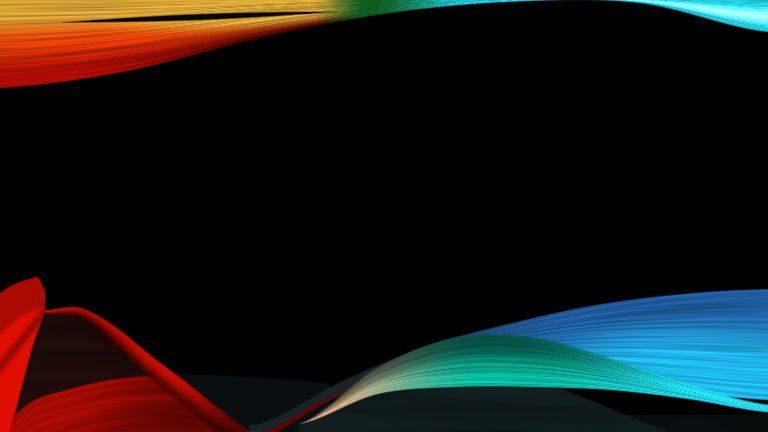
This background is drawn by a Shadertoy shader. Its source:

```glsl
// Glossy silk ribbons, red through gold to cyan, sweeping along the top and bottom of a black field.

const vec3 RED = vec3(0.78, 0.05, 0.0);
const vec3 DEEP_RED = vec3(0.38, 0.02, 0.01);
const vec3 ORANGE = vec3(0.88, 0.27, 0.02);
const vec3 GOLD = vec3(0.84, 0.64, 0.21);
const vec3 GREEN = vec3(0.05, 0.36, 0.12);
const vec3 TEAL = vec3(0.02, 0.64, 0.54);
const vec3 CYAN = vec3(0.12, 0.78, 0.85);
const vec3 BLUE = vec3(0.12, 0.36, 0.62);
const vec3 SKY = vec3(0.12, 0.72, 0.92);
const vec3 PEACH = vec3(0.82, 0.65, 0.50);
const vec3 SLATE = vec3(0.05, 0.085, 0.09);

vec2 gradientAt(vec2 cell) {
    float angle = 6.2832 * fract(sin(dot(cell, vec2(127.1, 311.7))) * 43758.5);
    return vec2(cos(angle), sin(angle));
}

float gradientNoise(vec2 p) {
    vec2 i = floor(p), f = fract(p), u = f * f * (3.0 - 2.0 * f);
    vec2 e = vec2(1.0, 0.0);
    float low = mix(dot(gradientAt(i), f), dot(gradientAt(i + e.xy), f - e.xy), u.x);
    float high = mix(dot(gradientAt(i + e.yx), f - e.yx), dot(gradientAt(i + e.xx), f - e.xx), u.x);
    return mix(low, high, u.y);
}

// Fine threads running along a ribbon; "across" is the position over its width.
float threads(float along, float across, float count) {
    return 1.0 + 0.3 * gradientNoise(vec2(along * 4.0, across * count))
               + 0.2 * gradientNoise(vec2(along * 7.0, across * count * 2.3));
}

// Catmull-Rom curve through seven evenly spaced heights from start to end.
float curve(float x, float start, float end, float k[7]) {
    float t = clamp((x - start) / (end - start), 0.0, 1.0) * 6.0;
    int i = min(int(t), 5);
    float f = t - float(i);
    float a = k[max(i - 1, 0)], b = k[i], c = k[i + 1], d = k[min(i + 2, 6)];
    return b + 0.5 * f * (c - a + f * (2.0 * a - 5.0 * b + 4.0 * c - d + f * (3.0 * (b - c) + d - a)));
}

// Antialiased coverage of the side where d is positive.
float inside(float d) {
    float w = max(fwidth(d), 0.0001);
    return smoothstep(-w, w, d);
}

float between(float y, float low, float high) {
    return inside(y - low) * inside(high - y);
}

vec3 topRibbon(vec3 col, float x, float y) {
    float low = curve(x, 0.0, 1.0, float[7](0.796, 0.836, 0.910, 0.968, 0.996, 0.993, 0.926));
    float h = clamp((y - low) / (1.005 - low), 0.0, 1.0);
    float shift = 0.45 * smoothstep(0.1, 0.42, x);
    vec3 warm = mix(RED * 0.85, ORANGE, smoothstep(0.1, 0.58, h + shift * 0.4));
    warm = mix(warm, GOLD, smoothstep(0.5, 0.82, h + shift));
    warm *= mix(1.0, smoothstep(-0.25, 0.45, h), smoothstep(0.08, 0.4, x));
    vec3 cool = mix(GREEN, CYAN, smoothstep(0.48, 0.62, x));
    cool += 0.55 * exp(-pow((h - 0.45) * 5.0, 2.0)) * smoothstep(0.65, 0.95, x);
    vec3 silk = mix(warm, cool, smoothstep(0.40, 0.48, x)) * threads(x, h, 32.0);
    // Narrow dark gap between the two folds.
    float s = clamp((x - 0.08) / 0.36, 0.0, 1.0);
    float gap = 0.007 * sin(3.1416 * s) - abs(y - mix(0.948, 0.973, s));
    silk *= 1.0 - 0.95 * inside(gap) * step(0.001, s) * step(s, 0.999);
    return mix(col, silk, inside(y - low));
}

vec3 redFolds(vec3 col, float x, float y) {
    float arch = curve(x, 0.0586, 0.333, float[7](0.282, 0.287, 0.243, 0.178, 0.116, 0.051, -0.005));
    float inner = curve(x, 0.0586, 0.333, float[7](0.270, 0.255, 0.185, 0.115, 0.050, -0.020, -0.060));
    float side = curve(y, 0.0, 0.285, float[7](0.012, 0.020, 0.027, 0.034, 0.041, 0.050, 0.059));
    float under = inside(arch - y) * inside(0.335 - x);
    // Smoky veil beneath the arch, then the lower red sheet.
    col = mix(col, vec3(0.11, 0.045, 0.035) * threads(x, y, 25.0), under);
    float sheet = curve(x, 0.0, 0.26, float[7](0.016, 0.072, 0.097, 0.116, 0.127, 0.130, 0.125));
    vec3 sheetColor = mix(RED * 0.8, DEEP_RED, smoothstep(0.07, 0.27, x)) * threads(x, sheet - y, 50.0);
    col = mix(col, sheetColor, under * inside(sheet - y));
    // Glossy band following the arch.
    float v = clamp((y - inner) / (arch - inner), 0.0, 1.0);
    float shadow = exp(-pow((x - 0.125) * 22.0, 2.0));
    vec3 band = mix(DEEP_RED * 0.6, RED, smoothstep(0.1, 0.85, v)) * (1.0 - 0.6 * shadow * (1.0 - v * v));
    band *= 1.0 - 0.6 * smoothstep(0.22, 0.32, x);
    col = mix(col, band, under * smoothstep(0.0, 0.4, v));
    // Petal and its stem at the left border.
    float petal = curve(x, 0.0, 0.06, float[7](0.322, 0.334, 0.343, 0.350, 0.355, 0.357, 0.325));
    float crease = 0.225 + 1.9 * x - 14.0 * x * x;
    vec3 petalColor = mix(RED * 0.85, RED * 1.12, smoothstep(0.01, -0.01, y - crease));
    petalColor *= 1.0 - 0.35 * exp(-pow((y - 0.15 - 2.2 * x) * 60.0, 2.0));
    return mix(col, petalColor, inside(petal - y) * inside(side - x));
}

vec3 bottomRibbons(vec3 col, float x, float y) {
    float tealTop = curve(x, 0.39, 1.0, float[7](0.019, 0.148, 0.218, 0.218, 0.169, 0.109, 0.063));
    float tealLow = curve(x, 0.39, 1.0, float[7](0.019, 0.088, 0.104, 0.104, 0.097, 0.076, 0.046));
    // Faint veils under the teal ribbon, with a black wedge.
    float left = inside(0.736 + (0.097 - y) * 1.38 - x);
    vec3 veil = mix(SLATE * 0.6 * inside(0.04 - y), SLATE * 1.2, left) * threads(x, y, 20.0);
    col = mix(col, veil, inside(tealLow - y) * inside(x - 0.39));
    // Wide blue sheet, fading to slate and a red lining at its left end.
    float top = curve(x, 0.333, 1.0, float[7](0.016, 0.116, 0.199, 0.252, 0.294, 0.319, 0.331));
    float low = curve(x, 0.333, 1.0, float[7](-0.020, 0.083, 0.110, 0.130, 0.120, 0.095, 0.074));
    float v = clamp((top - y) / (top - low), 0.0, 1.0);
    vec3 blue = mix(BLUE, SKY, smoothstep(0.1, 0.75, v) * smoothstep(0.6, 0.88, x));
    blue = mix(SLATE * 1.7, blue, smoothstep(0.45, 0.76, x)) * threads(x, v, 35.0);
    blue = mix(blue, DEEP_RED, smoothstep(0.45, 0.75, v) * smoothstep(0.47, 0.40, x));
    col = mix(col, blue, between(y, low, top) * inside(x - 0.325));
    // Teal ribbon, peach at its tail and paler toward its lower edge.
    float h = clamp((y - tealLow) / max(tealTop - tealLow, 0.001), 0.0, 1.0);
    vec3 teal = mix(PEACH, TEAL, smoothstep(0.41, 0.63, x));
    teal = mix(teal, CYAN, smoothstep(0.68, 0.92, x));
    teal *= mix(1.1, 0.5, smoothstep(0.1, 0.95, h) * smoothstep(0.95, 0.65, x)) * threads(x, h, 22.0);
    return mix(col, teal, between(y, tealLow, tealTop) * inside(x - 0.391));
}

void mainImage(out vec4 fragColor, in vec2 fragCoord) {
    vec2 uv = fragCoord / iResolution.xy;
    float veilTop = 0.132 - 0.6 * pow(uv.x - 0.24, 2.0);
    vec3 col = SLATE * 0.7 * inside(veilTop - uv.y) * between(uv.x, 0.2, 0.43);
    col = redFolds(col, uv.x, uv.y);
    col = bottomRibbons(col, uv.x, uv.y);
    col = topRibbon(col, uv.x, uv.y);
    fragColor = vec4(clamp(col, 0.0, 1.0), 1.0);
}
```
